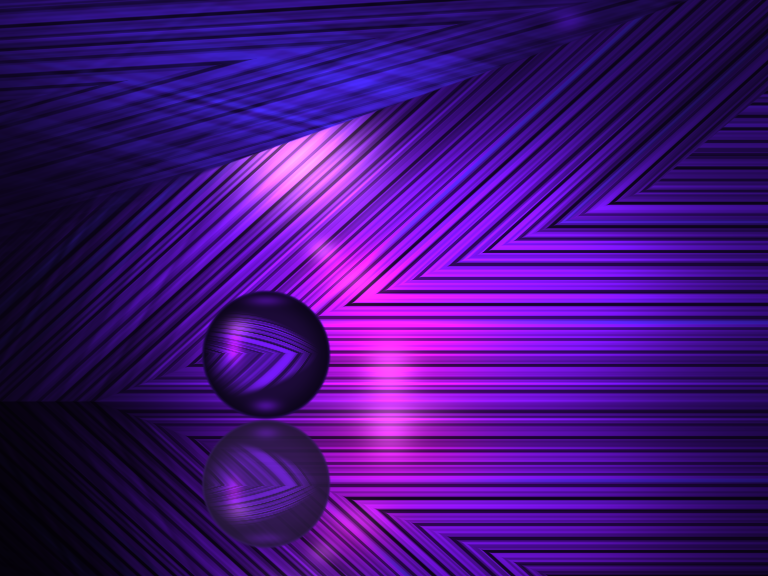
This background is drawn by a Shadertoy shader. Its source:

```glsl
// A glass ball on a mirror floor before a wall of folded violet light stripes.
// Stripes are layered 1D noise along a chevron distance; soft gaussian glows
// colour them, and the floor samples the same wall with y reflected.

const vec2 APEX = vec2(0.168, 0.303);   // tip of the chevron, on the horizon
const float FOLD_ANGLE = 0.735;         // slant of the diagonal stripes
const vec2 BALL = vec2(0.462, 0.384);
const float RADIUS = 0.111;

const vec3 INK = vec3(0.05, 0.02, 0.11);
const vec3 INDIGO = vec3(0.25, 0.055, 0.62);
const vec3 VIOLET = vec3(0.50, 0.07, 1.0);
const vec3 MAGENTA = vec3(0.92, 0.08, 0.90);
const vec3 BLUSH = vec3(1.0, 0.62, 0.95);
const vec3 BLUE = vec3(0.20, 0.16, 0.85);

float hash(float n) { return fract(sin(n * 127.1) * 43758.5453); }

float noise(float x) {
    float i = floor(x);
    return mix(hash(i), hash(i + 1.0), smoothstep(0.1, 0.9, x - i));
}

// Soft elliptical light, 1 at its centre
float glow(vec2 p, vec2 centre, vec2 size) {
    vec2 d = (p - centre) / size;
    return exp(-dot(d, d));
}

// Stripe brightness: bands, thin lines and a regular rhythm of dark gaps
float stripes(float h, float seed) {
    float bands = noise(h * 90.0 + seed);
    float lines = noise(h * 260.0 + seed * 3.0);
    float phase = h * 46.0 + 0.5 * noise(h * 20.0 + seed);
    float ridge = abs(fract(phase) - 0.5) * 2.0;
    float depth = 0.55 + 0.4 * hash(floor(phase + 0.5) + seed);
    float gaps = 1.0 - depth * smoothstep(0.62, 0.88, ridge);
    return (0.32 + 0.42 * bands + 0.55 * lines) * gaps;
}

// Lower wall: horizontal stripes folding into diagonal ones at a seam
vec3 foldedWall(vec2 p) {
    vec2 q = p - APEX;
    float diagonal = sin(FOLD_ANGLE) * q.x - cos(FOLD_ANGLE) * q.y;
    float seam = 0.385 * q.x + 0.45 * max(q.x - 0.96, 0.0);
    float above = smoothstep(-0.002, 0.002, q.y - seam);
    float tone = mix(stripes(q.y, 4.0), stripes(diagonal, 4.0), above);

    // Steep fine threads cross the dark left side
    float left = 1.0 - smoothstep(0.15, 0.5, p.x);
    float threads = noise((q.x * 0.86 - q.y * 0.5) * 110.0);
    tone *= mix(1.0, 0.6 + 0.7 * threads, left * above);

    // Light pools around the fold and fades to the left and the far right
    float energy = glow(p, vec2(0.74, 0.47), vec2(0.46, 0.30));
    float light = (0.40 + 0.72 * energy) * mix(0.22, 1.0, smoothstep(-0.02, 0.42, p.x));
    light *= 1.0 - 0.3 * smoothstep(0.95, 1.35, p.x) * above;
    vec3 hue = mix(INDIGO, VIOLET, smoothstep(0.05, 0.7, energy));
    float cool = smoothstep(0.7, 0.95, noise(mix(q.y, diagonal, above) * 80.0 + 9.0));
    hue = mix(hue, BLUE, 0.6 * cool);
    float hot = glow(p, vec2(0.67, 0.38), vec2(0.19, 0.10))
              + 0.75 * glow(p, vec2(0.61, 0.53), vec2(0.09, 0.06));
    hue = mix(hue, MAGENTA, min(hot, 1.0) * 0.85);
    vec3 col = INK * 0.6 + hue * tone * light * 1.3;

    // Bright spots
    float lamp = glow(p, vec2(0.53, 0.715), vec2(0.11, 0.085));
    col += BLUSH * lamp * (0.4 + 0.55 * tone);
    col += BLUSH * 0.35 * glow(p, vec2(0.675, 0.355), vec2(0.045, 0.05));
    col += BLUSH * 0.35 * glow(p, vec2(0.56, 0.565), vec2(0.025, 0.02));
    col += BLUSH * 0.22 * glow(p, vec2(0.62, 0.51), vec2(0.05, 0.03));
    return col;
}

// Upper panel: shallow stripes woven with two crossing sets of threads
vec3 wovenPanel(vec2 p) {
    vec2 q = p - vec2(0.66, 0.935);
    float tone = stripes(max(q.y - 0.06 * q.x, 0.28 * q.x - q.y), 17.0);
    float weave = noise((q.y + 0.22 * q.x) * 110.0);
    float rays = noise((q.y - 0.55 * q.x) * 90.0);
    float woven = 0.12 + 0.5 * weave + 0.5 * rays;
    float low = smoothstep(0.08, -0.08, q.y - 0.2 * q.x);
    tone = mix(tone, woven, 0.2 + 0.4 * low);
    float light = 0.36 + 0.42 * glow(p, vec2(0.54, 0.84), vec2(0.38, 0.13));
    light *= mix(0.3, 1.0, smoothstep(-0.1, 0.4, p.x + 1.1 * (p.y - 0.75)));
    light *= 1.0 - 0.3 * smoothstep(0.75, 1.1, p.x);
    float blueness = glow(p, vec2(0.5, 0.84), vec2(0.45, 0.15));
    vec3 hue = mix(INDIGO, BLUE, (0.25 + 0.5 * blueness) * (0.4 + 0.6 * weave));
    vec3 col = INK * 0.6 + hue * tone * light * 1.55;
    return col + INDIGO * 0.4 * glow(p, vec2(0.986, 0.965), vec2(0.03, 0.025));
}

// The panel edge dissolves toward the left
vec3 wall(vec2 p) {
    float edge = 0.717 + 0.355 * (p.x - 0.399);
    float softness = 0.002 + 0.06 * smoothstep(0.4, 0.1, p.x);
    return mix(foldedWall(p), wovenPanel(p), smoothstep(-softness, softness, p.y - edge));
}

// Ball surface in unit-disc coordinates, holding a small bent chevron
vec3 glassBall(vec2 u) {
    float rr = dot(u, u);
    vec2 v = u * (0.8 + 0.4 * rr);
    float chevron = abs(v.y - 0.02) + 0.45 * v.x;
    float tone = stripes(mix(chevron, v.y + 0.12 * v.x * v.x, 0.35) * 0.27, 31.0);
    float inside = smoothstep(0.9, 0.4, length(u * vec2(0.95, 1.1) + vec2(0.08, 0.0)));
    inside *= smoothstep(0.55, 0.4, chevron);
    vec3 col = mix(vec3(0.11, 0.04, 0.22), INK, smoothstep(0.3, 0.95, rr));
    col += mix(INDIGO, VIOLET, 0.5) * tone * inside * 0.8;
    col += MAGENTA * 0.45 * glow(u, vec2(-0.5, 0.12), vec2(0.13, 0.22));
    col += BLUSH * 0.3 * glow(u, vec2(-0.42, 0.42), vec2(0.2, 0.14));
    col += VIOLET * 0.35 * glow(u, vec2(0.0, 0.85), vec2(0.3, 0.08));
    col += VIOLET * 0.4 * glow(u, vec2(0.0, -0.8), vec2(0.2, 0.09));
    return col + INDIGO * 0.3 * smoothstep(0.9, 1.0, rr);
}

void mainImage(out vec4 fragColor, in vec2 fragCoord) {
    vec2 p = fragCoord / iResolution.y;
    float blur = 1.5 / iResolution.y;

    // Wall and its dimmer reflection in the floor
    float onFloor = smoothstep(0.002, -0.002, p.y - APEX.y);
    vec3 col = wall(vec2(p.x, APEX.y + abs(p.y - APEX.y)));
    float fade = mix(0.58, 0.78, smoothstep(0.0, 0.3, p.y));
    fade *= mix(0.6, 1.0, smoothstep(0.05, 0.45, p.x));
    col *= mix(1.0, fade, onFloor);
    col += BLUSH * 0.2 * glow(p, vec2(0.68, 0.285), vec2(0.10, 0.035));

    // Ball reflection, then the ball
    vec2 u = (p - BALL) / RADIUS;
    vec2 mirrored = vec2(u.x, -u.y - 2.02);
    float ghost = smoothstep(blur, -blur, (length(mirrored) - 1.0) * RADIUS);
    col = mix(col, glassBall(mirrored) * 0.65 + vec3(0.11, 0.075, 0.15), ghost * 0.93);
    col = mix(col, glassBall(u), smoothstep(blur, -blur, (length(u) - 1.0) * RADIUS));

    fragColor = vec4(clamp(col, 0.0, 1.0), 1.0);
}
```
